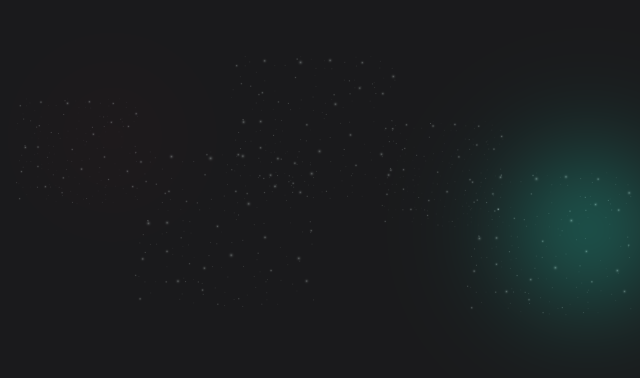
Give the GLSL for this background, as a Shadertoy shader.

```glsl
// A charcoal backdrop with a soft teal glow at the right and a faint warm one
// at the left. One hashed star field, made of jittered grids from coarse to
// fine, is stamped five times at different places and scales.

float hash(vec2 p) {
    return fract(sin(dot(p, vec2(127.1, 311.7))) * 43758.5453);
}

// One soft star per grid cell, jittered but kept clear of the cell borders.
// 'density' is the share of filled cells; 'pixel' limits the smallest radius.
float starGrid(vec2 p, vec2 cells, float seed, float density, float radius, float pixel) {
    vec2 fieldSize = vec2(0.45, 0.39);
    vec2 cellSize = fieldSize / cells;
    vec2 grid = p / cellSize + 0.5 * cells;
    vec2 id = floor(grid);
    if (any(lessThan(id, vec2(0.0))) || any(greaterThanEqual(id, cells))) return 0.0;

    vec2 key = id + seed;
    vec2 jitter = 0.14 + 0.72 * vec2(hash(key), hash(key + 37.3));
    float present = step(hash(key + 71.9), density);
    float size = radius * mix(0.6, 1.1, hash(key + 13.7));
    float softSize = max(size, 0.55 * pixel);
    float d = length((fract(grid) - jitter) * cellSize);

    // Keep the total light steady when a star is smaller than a pixel
    float energy = min(1.0, size * size / (softSize * softSize));
    return present * energy * exp(-d * d / (softSize * softSize));
}

float starField(vec2 p, float pixel) {
    float large = starGrid(p, vec2(6.0, 5.0), 3.0, 0.72, 0.0042, pixel);
    float core = starGrid(p, vec2(6.0, 5.0), 3.0, 0.72, 0.0020, pixel);
    float small = starGrid(p, vec2(9.0, 8.0), 19.0, 0.5, 0.0019, pixel);
    float dust = starGrid(p, vec2(17.0, 14.0), 43.0, 0.45, 0.0011, pixel);
    return 0.14 * large + 0.10 * core + 0.16 * small + 0.13 * dust;
}

void mainImage(out vec4 fragColor, in vec2 fragCoord) {
    vec2 p = fragCoord / iResolution.y;
    float pixel = 1.0 / iResolution.y;

    // Backdrop and the two glows
    vec3 color = vec3(0.102, 0.102, 0.109);
    vec2 toTeal = p - vec2(1.556, 0.394);
    color += vec3(0.008, 0.200, 0.168) * exp(-16.4 * dot(toTeal, toTeal));
    float warm = 1.0 - smoothstep(0.0, 0.36, length(p - vec2(0.297, 0.637)));
    color += vec3(0.014, -0.002, 0.002) * warm;

    // Stamps of the star field: centre x, centre y, scale
    vec3 stamps[5] = vec3[5](
        vec3(0.828, 0.665, 1.00),
        vec3(1.452, 0.357, 1.00),
        vec3(0.593, 0.396, 1.09),
        vec3(0.203, 0.601, 0.74),
        vec3(1.170, 0.541, 0.74));
    float light = 0.0;
    for (int i = 0; i < 5; i++) {
        vec3 stamp = stamps[i];
        light += starField((p - stamp.xy) / stamp.z, pixel / stamp.z);
    }
    color += light * vec3(0.95, 1.0, 0.98);

    fragColor = vec4(color, 1.0);
}
```
